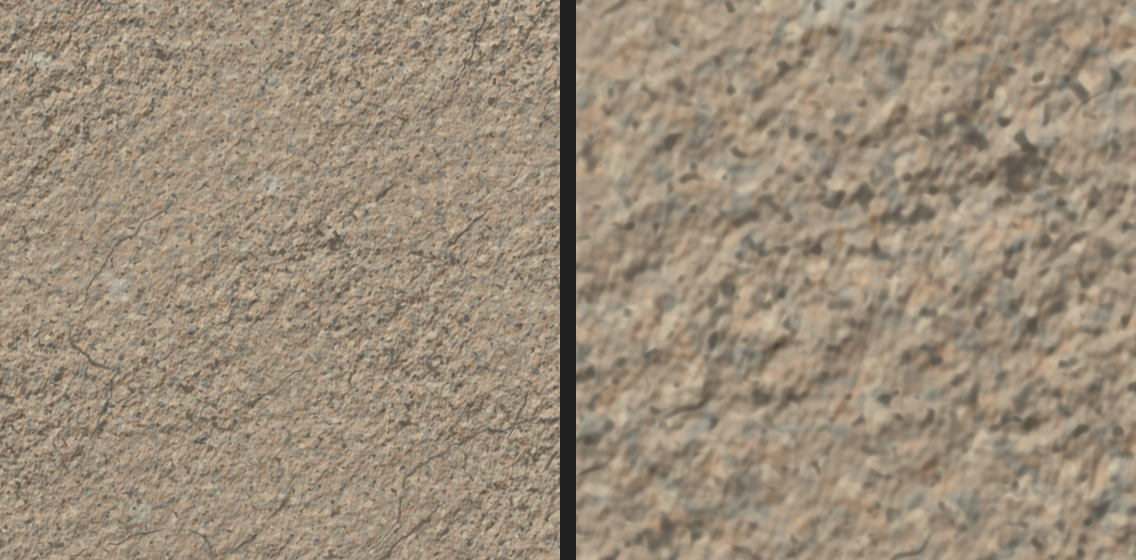
Left, the full canvas; right, a detail of the centre.
This texture is drawn by a three.js fragment shader. Its source:

```glsl
varying vec2 vUv;

#define RELIEF 0.046
#define GRAIN_SCALE 82.0
#define SPECK_DEPTH 0.66
#define CRACK_DEPTH 0.66
#define PATCH_GRID 5.0
#define SAND vec3(0.632, 0.572, 0.495)
#define PEACH vec3(0.715, 0.595, 0.480)
#define CREAM vec3(0.735, 0.680, 0.585)
#define SLATE vec3(0.540, 0.535, 0.495)
#define SHADOW vec3(0.285, 0.275, 0.245)
#define QUARTZ vec3(0.690, 0.675, 0.615)

// Hash and gradient noise
vec2 hash2(vec2 p) {
  vec3 q = fract(p.xyx * vec3(0.1031, 0.1030, 0.0973));
  q += dot(q, q.yzx + 33.33);
  return fract((q.xx + q.yz) * q.zy);
}

float cornerSlope(vec2 cell, vec2 corner, vec2 f) {
  float angle = 6.2832 * hash2(cell + corner).x;
  return dot(vec2(cos(angle), sin(angle)), f - corner);
}

float noise(vec2 p) {
  vec2 cell = floor(p), f = fract(p);
  vec2 u = f * f * f * (f * (f * 6.0 - 15.0) + 10.0);
  float low = mix(cornerSlope(cell, vec2(0.0), f), cornerSlope(cell, vec2(1.0, 0.0), f), u.x);
  float high = mix(cornerSlope(cell, vec2(0.0, 1.0), f), cornerSlope(cell, vec2(1.0), f), u.x);
  return mix(low, high, u.y);
}

float fbm(vec2 p) {
  float sum = 0.0, amp = 1.0;
  for (int i = 0; i < 4; i++) {
    sum += amp * noise(p);
    p = p * 2.03 + 17.3;
    amp *= 0.5;
  }
  return sum;
}

// Coordinates along and across a direction
vec2 align(vec2 p, float angle) {
  vec2 d = vec2(cos(angle), sin(angle));
  return vec2(dot(p, d), dot(p, vec2(-d.y, d.x)));
}

// Stone surface, each octave turned so that no streaks build up
float surfaceHeight(vec2 p) {
  float sum = 0.0, freq = 17.0, steep = 0.6;
  for (int i = 0; i < 5; i++) {
    vec2 q = align(p, 0.3 + 0.25 * float(i)) * vec2(0.88, 1.1);
    sum += steep * noise(q * freq + float(i) * 9.1 + 3.7) / freq;
    freq *= 1.75;
    steep += 0.18;
  }
  return sum;
}

// Thin broken lines along a direction, as distance to a noise contour
float crackField(vec2 p, float angle, float seed) {
  return noise(align(p, angle) * vec2(1.3, 3.8) + seed);
}

float cracks(vec2 p, float angle, float seed) {
  vec2 ragged = p + 0.012 * vec2(noise(p * 26.0), noise(p * 26.0 + 41.0));
  ragged += 0.005 * vec2(noise(p * 70.0 + 5.0), noise(p * 70.0 + 83.0));
  float n = crackField(ragged, angle, seed);
  vec2 e = vec2(0.01, 0.0);
  vec2 grad = vec2(crackField(ragged + e, angle, seed), crackField(ragged + e.yx, angle, seed)) - n;
  float dist = abs(n) * e.x / max(length(grad), 0.002);
  float width = 0.0030 + 0.0055 * noise(p * 32.0 + seed);
  float broken = smoothstep(0.02, 0.30, noise(p * 4.0 + seed) + 0.55 * noise(p * 21.0));
  return broken * (1.0 - smoothstep(0.0, max(width, 0.0012) + 0.0015, dist));
}

// Sparse pale crystals, one at most per grid cell
float crystals(vec2 p) {
  vec2 g = p * PATCH_GRID + 0.25;
  vec2 cell = floor(g), rnd = hash2(cell + 7.0);
  vec2 d = align(fract(g) - mix(vec2(0.3), vec2(0.7), rnd), -0.7) * vec2(0.8, 1.2);
  float edge = length(d) + 0.07 * noise(p * 45.0) + 0.04 * noise(p * 95.0);
  float present = step(0.72, hash2(cell + 31.0).y);
  return present * (1.0 - smoothstep(0.07, 0.12, edge));
}

void main() {
  vec2 p = vUv;
  vec2 grainUv = align(p, 0.7) * vec2(0.9, 1.1);
  float broad = fbm(align(p, 0.35) * vec2(2.2, 3.6) + 5.0);
  float rough = smoothstep(-0.45, 0.50, fbm(align(p, 0.6) * vec2(2.8, 4.0) + 23.0));

  // Mineral grains
  float warm = noise(grainUv * GRAIN_SCALE * 0.6) + 0.6 * noise(p * GRAIN_SCALE * 1.5);
  float cool = noise(p * GRAIN_SCALE * 0.55 + 61.0) + 0.6 * noise(p * GRAIN_SCALE * 1.2 + 13.0);
  float pale = noise(p * GRAIN_SCALE * 0.8 + 97.0) + 0.4 * noise(p * GRAIN_SCALE * 1.7 + 29.0);
  vec3 color = SAND;
  color = mix(color, PEACH, 0.60 * smoothstep(0.0, 0.50, warm));
  color = mix(color, SLATE, 0.72 * smoothstep(0.05, 0.50, cool));
  color = mix(color, CREAM, 0.72 * smoothstep(0.08, 0.42, pale));
  color = mix(color, QUARTZ, 0.75 * crystals(p));

  // Light from the upper left over the relief, highlights held back
  vec2 toLight = normalize(vec2(-0.45, 0.9));
  float slope = (surfaceHeight(p) - surfaceHeight(p + 0.0025 * toLight)) / 0.0025;
  float light = RELIEF * slope * mix(0.75, 1.25, rough) + 0.032 * broad;
  light /= 1.0 + 4.0 * max(light, 0.0);
  color += light * vec3(1.04, 1.0, 0.90);

  // Soft dark specks and larger pits, denser on rough ground
  float speck = noise(grainUv * GRAIN_SCALE + 151.0) + 0.5 * noise(p * GRAIN_SCALE * 1.8);
  float pit = noise(align(p, 0.8) * vec2(30.0, 42.0) + 71.0) + 0.6 * noise(p * 92.0 + 19.0);
  float dark = smoothstep(0.18, 0.68, speck + 0.10 * (rough - 0.5));
  dark = max(dark, smoothstep(0.30, 0.72, pit + 0.20 * (rough - 0.5)));
  color = mix(color, SHADOW, SPECK_DEPTH * dark);

  // Steep and shallow cracks
  float crack = max(cracks(p, 0.98, 11.3), 0.8 * cracks(p, 0.38, 47.6));
  color = mix(color, SHADOW, CRACK_DEPTH * crack);

  gl_FragColor = vec4(clamp(color, 0.0, 1.0), 1.0);
}
```
